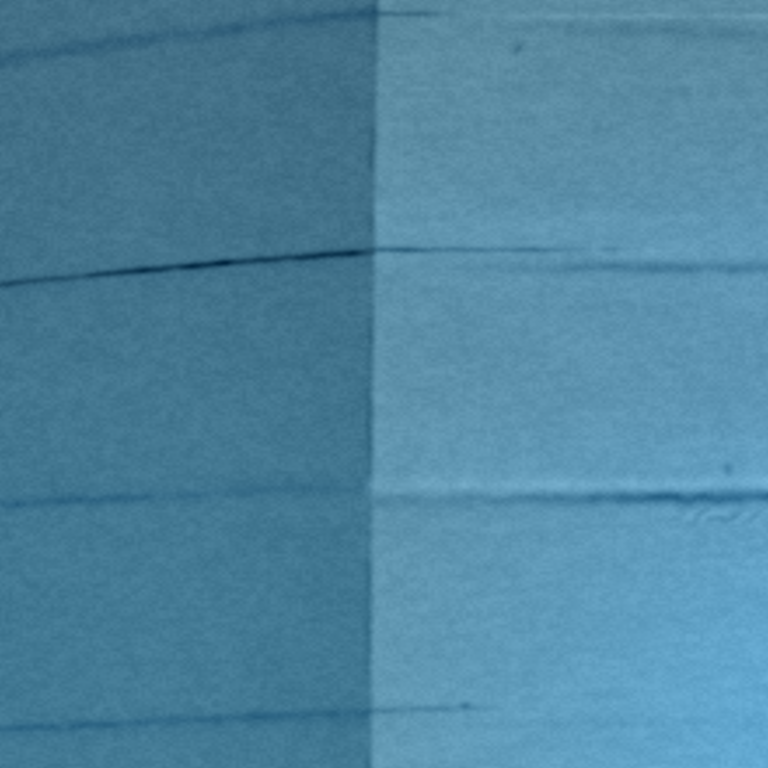
Reproduce this texture procedurally as a Shadertoy shader.

```glsl
// Two painted plank walls meeting at a vertical corner: shaded left, lit right.
// Each side is a bilinear colour gradient; seams are Gaussian ridges around
// wavering lines of uneven strength, and layered value noise adds paint grain.

float hash(vec2 p) {
    vec3 q = fract(vec3(p.xyx) * 0.1031);
    q += dot(q, q.yzx + 33.33);
    return fract((q.x + q.y) * q.z);
}

float noise(vec2 p) {
    vec2 cell = floor(p), f = fract(p);
    f = f * f * (3.0 - 2.0 * f);
    return mix(mix(hash(cell), hash(cell + vec2(1, 0)), f.x),
               mix(hash(cell + vec2(0, 1)), hash(cell + vec2(1, 1)), f.x), f.y);
}

float ridge(float d, float width) {
    return exp(-d * d / (width * width));
}

// Soft window that rises around a and falls around b
float span(float x, float a, float b, float soft) {
    return smoothstep(a - soft, a + soft, x) * (1.0 - smoothstep(b - soft, b + soft, x));
}

// Elongated soft spot
float spot(vec2 p, vec2 centre, vec2 size) {
    vec2 q = (p - centre) / size;
    return exp(-dot(q, q));
}

// Seam whose height and strength waver along x
float seam(vec2 p, float height, float width) {
    float waver = noise(vec2(p.x * 24.0, height * 3.0 + 5.0)) - 0.5;
    float wear = 0.6 + 0.8 * noise(vec2(p.x * 48.0, p.y * 70.0 + 11.0));
    return wear * ridge(p.y - height - 0.002 * waver, width);
}

// Height of a left-hand seam, bowed upward between its two ends
float bowed(float t, float start, float end, float bow) {
    return mix(start, end, t) + bow * t * (1.0 - t);
}

vec3 shadedWall(vec2 p) {
    float t = p.x / 0.488;
    vec3 col = mix(vec3(0.253, 0.470, 0.573), vec3(0.254, 0.433, 0.523), smoothstep(0.1, 1.0, p.y));
    col += 0.012 * (1.0 - abs(2.0 * t - 0.9));

    float top = bowed(t, 0.922, 0.982, 0.012);
    float crack = bowed(t, 0.629, 0.672, 0.010);
    float third = bowed(t, 0.341, 0.366, 0.008);
    float low = bowed(t, 0.051, 0.073, 0.004);

    float soft = 0.042 * seam(p, top, 0.011) + 0.03 * t * seam(p, top + 0.003, 0.006);
    soft += 0.016 * seam(p, crack - 0.010, 0.014);
    soft += mix(0.070, 0.008, t) * seam(p, third, 0.006) + 0.020 * seam(p, third + 0.003, 0.014);
    soft += 0.048 * seam(p, low, 0.006) + 0.018 * seam(p, low - 0.007, 0.013);
    float dark = mix(0.10, 0.21, smoothstep(0.1, 0.6, t)) * seam(p, crack, 0.0048);
    return col - soft * vec3(1.05, 1.0, 0.75) - dark * vec3(0.95, 1.10, 1.08);
}

vec3 litWall(vec2 p) {
    float t = clamp((p.x - 0.485) / 0.515, 0.0, 1.0);
    vec3 lower = mix(vec3(0.372, 0.588, 0.690), vec3(0.385, 0.665, 0.825), t);
    vec3 middle = mix(vec3(0.362, 0.562, 0.658), vec3(0.362, 0.580, 0.700), t);
    vec3 upper = mix(vec3(0.354, 0.540, 0.622), vec3(0.350, 0.540, 0.628), t);
    vec3 col = mix(lower, middle, smoothstep(0.0, 0.60, p.y));
    col = mix(col, upper, smoothstep(0.60, 1.0, p.y));

    // Brightness swells above the two middle seams
    col += vec3(0.012, 0.018, 0.022) * (ridge(p.y - 0.70, 0.05) + ridge(p.y - 0.40, 0.05));

    // Top seam: short crack, pale rim, soft shadow
    float dark = 0.10 * seam(p, 0.982, 0.0045) * span(p.x, 0.45, 0.58, 0.035);
    dark += 0.045 * seam(p, mix(0.972, 0.955, t), 0.009) * smoothstep(0.1, 0.6, t);
    float light = 0.045 * seam(p, 0.979, 0.0045) * smoothstep(0.15, 0.5, t);

    // Second seam: fading crack over a broader groove
    dark += 0.16 * seam(p, 0.675, 0.0042) * (1.0 - smoothstep(0.50, 0.79, p.x));
    dark += 0.05 * seam(p, 0.675, 0.004) * span(p.x, 0.66, 0.82, 0.03);
    dark += 0.085 * seam(p, 0.651, 0.008) * smoothstep(0.0, 0.7, t);
    light += 0.020 * seam(p, 0.670, 0.009) * smoothstep(0.45, 0.7, t);

    // Third seam: broad uneven lip with a highlight above
    float lip = 0.346 + 0.007 * t;
    dark += mix(0.025, 0.17, smoothstep(0.15, 0.85, t)) * seam(p, lip, 0.0085);
    dark += 0.030 * seam(p, lip + 0.002, 0.017);
    light += mix(0.040, 0.075, t) * seam(p, lip + 0.019, 0.010);

    // Slanted wrinkles below the lip
    float wrinkle = sin((p.x - 1.6 * p.y) * 170.0 + 5.0 * noise(p * 40.0));
    light += 0.05 * wrinkle * spot(p, vec2(0.94, 0.328), vec2(0.06, 0.010));

    // Bottom seam
    dark += 0.080 * seam(p, mix(0.075, 0.084, t), 0.005) * (1.0 - smoothstep(0.55, 0.69, p.x));
    dark += 0.018 * seam(p, 0.059, 0.007) * smoothstep(0.1, 0.4, t);

    // Chips and dents
    dark += 0.08 * spot(p - vec2(0.4 * (p.y - 0.937), 0.0), vec2(0.674, 0.937), vec2(0.006, 0.009));
    dark += 0.10 * spot(p, vec2(0.948, 0.389), vec2(0.006, 0.009));
    dark += 0.12 * spot(p, vec2(0.606, 0.081), vec2(0.007, 0.005));
    light += 0.06 * spot(p, vec2(0.776, 0.676), vec2(0.010, 0.007));

    // Tilted brush streaks
    light += 0.018 * (noise(vec2(p.x * 9.0, p.y * 95.0 - p.x * 9.0)) - 0.5);
    return col + light - dark * vec3(1.0, 1.0, 0.93);
}

void mainImage(out vec4 fragColor, in vec2 fragCoord) {
    vec2 p = fragCoord / iResolution.xy;

    // Soft corner with a worn pale edge and a broken dark crease
    float corner = p.x - (0.4825 + 0.009 * p.y * p.y + 0.002 * (noise(vec2(p.y * 45.0, 7.0)) - 0.5));
    vec3 col = mix(shadedWall(p), litWall(p), smoothstep(-0.005, 0.007, corner));
    float wear = noise(vec2(p.y * 28.0, 3.0));
    col += 0.018 * wear * ridge(corner - 0.011, 0.008);
    col -= 0.05 * smoothstep(0.3, 0.9, wear) * ridge(corner + 0.004, 0.005);
    col += 0.08 * spot(p, vec2(0.480, 0.367), vec2(0.007, 0.013));

    // Paint grain at three scales
    float grain = 0.036 * (noise(p * vec2(220.0, 260.0)) - 0.5);
    grain += 0.032 * (noise(p * vec2(85.0, 130.0) + 17.0) - 0.5);
    grain += 0.014 * (noise(p * vec2(14.0, 30.0) + 41.0) - 0.5);
    fragColor = vec4(clamp(col + grain, 0.0, 1.0), 1.0);
}
```
